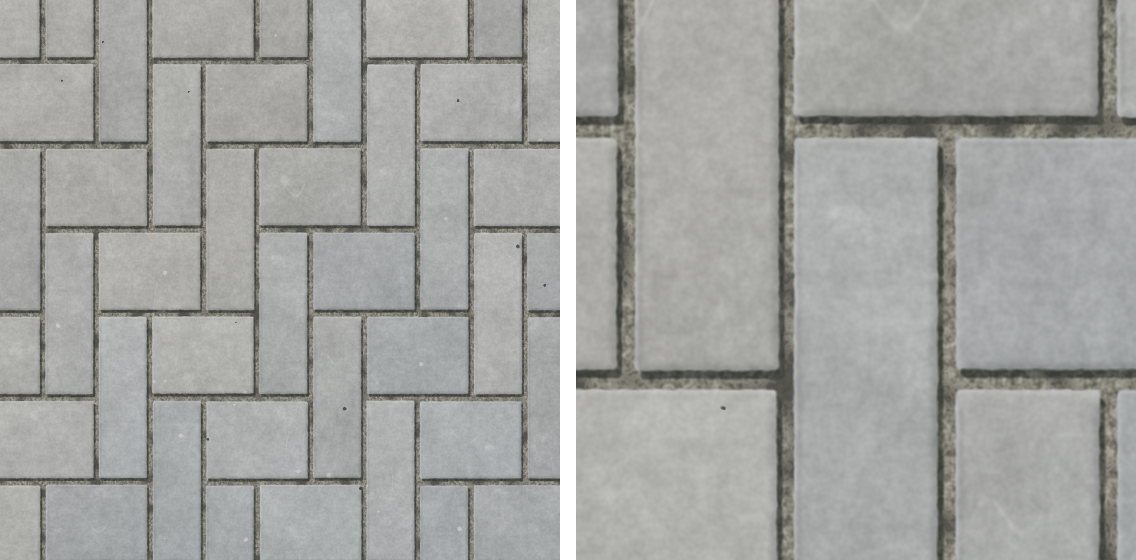
Left: the whole. Right: its middle third, enlarged.
This texture is drawn by a Shadertoy shader. Its source:

```glsl
// Weathered grey concrete pavers in a herringbone bond with sandy, shadowed joints

vec2 hash2(vec2 p) {
    vec3 q = fract(vec3(p.xyx) * vec3(0.1031, 0.1030, 0.0973));
    q += dot(q, q.yzx + 33.33);
    return fract((q.xx + q.yz) * q.zy);
}

// Gradient noise, roughly -0.7 to 0.7
float noise(vec2 p) {
    vec2 i = floor(p), f = fract(p);
    vec2 u = f * f * f * (f * (f * 6.0 - 15.0) + 10.0);
    vec4 n;
    for (int k = 0; k < 4; k++) {
        vec2 corner = vec2(k & 1, k >> 1);
        float angle = 6.2832 * hash2(i + corner + 57.0).x;
        n[k] = dot(vec2(cos(angle), sin(angle)), f - corner);
    }
    return mix(mix(n.x, n.y, u.x), mix(n.z, n.w, u.x), u.y);
}

float fbm(vec2 p) {
    float sum = 0.0, amp = 0.6;
    for (int k = 0; k < 5; k++) {
        sum += amp * noise(p);
        p = mat2(1.6, 1.2, -1.2, 1.6) * p + 7.3;
        amp *= 0.6;
    }
    return sum;
}

float roundBox(vec2 p, vec2 halfSize, float r) {
    vec2 q = abs(p) - halfSize + r;
    return length(max(q, 0.0)) + min(max(q.x, q.y), 0.0) - r;
}

// Sparse round specks, one candidate per grid square
float specks(vec2 p, float chance) {
    vec2 id = floor(p), h = hash2(id + 211.0);
    vec2 centre = 0.3 + 0.4 * hash2(id + 87.0);
    float r = 0.08 + 0.17 * h.y;
    float d = length(fract(p) - centre) + 0.1 * noise(p * 5.0);
    return step(h.x, chance) * (1.0 - smoothstep(r * 0.5, r, d));
}

void mainImage(out vec4 fragColor, in vec2 fragCoord) {
    vec2 uv = fragCoord / iResolution.xy;
    float aa = max(0.0012, 0.8 / iResolution.y);

    // Herringbone: each row shifts a four-cell cycle of left, right, lower, upper
    vec2 cellSize = vec2(0.0956, 0.1503);
    vec2 grid = (uv - vec2(0.0762, 0.7400)) / cellSize;
    vec2 cell = floor(grid);
    float part = mod(cell.x + cell.y + 1.0, 4.0);
    bool upright = part > 1.5;
    vec2 span = upright ? vec2(1, 2) : vec2(2, 1);
    vec2 brick = cell;
    if (part == 1.0) brick.x -= 1.0;
    if (part == 3.0) brick.y -= 1.0;
    vec2 size = span * cellSize;
    vec2 p = (grid - brick) * cellSize;
    vec2 rnd = hash2(brick + 31.0), rnd2 = hash2(brick + 143.0);

    // Face outline, slightly misplaced and ragged
    vec2 lo = vec2(0.0050, 0.0073), hi = size - vec2(0.0050, 0.0052);
    vec2 centre = 0.5 * (lo + hi) + 0.0016 * (rnd2 - 0.5);
    vec2 halfSize = 0.5 * (hi - lo);
    float ragged = 0.0007 * noise(uv * 70.0) + 0.0007 * noise(uv * 190.0);
    float face = roundBox(p - centre, halfSize, 0.003) + ragged;
    float shadow = roundBox(p - centre - vec2(0.0033, -0.0050), halfSize, 0.003) - ragged;

    // Sandy joint with grit and dark hollows
    float grit = noise(uv * vec2(210.0, 170.0)) + 0.6 * noise(uv * 390.0);
    float hollow = smoothstep(0.05, 0.45, noise(uv * 38.0) + 0.4 * grit);
    vec3 col = vec3(0.53, 0.52, 0.48) + 0.22 * grit;
    col = mix(col, vec3(0.27, 0.27, 0.25), 0.8 * hollow);

    // Shadow below and to the right of the face
    vec3 dark = vec3(0.25, 0.26, 0.24) + 0.10 * max(grit, -0.3);
    float depth = 0.92 - 0.3 * smoothstep(0.1, 0.5, noise(uv * 55.0 + 9.0));
    col = mix(col, dark, depth * (1.0 - smoothstep(-aa, aa, shadow)));

    // Concrete: tone per paver, cloudy stains and fine grain
    float cool = clamp(0.75 * rnd.y + 0.5 * (uv.x - uv.y), 0.0, 1.0);
    vec3 paver = mix(vec3(0.680, 0.678, 0.660), vec3(0.650, 0.665, 0.675), cool);
    vec2 q = uv + rnd * 5.0;
    paver += 0.045 * (rnd.x - 0.5);
    paver += 0.070 * fbm(q * 13.0) + 0.035 * noise(q * 75.0);
    paver += 0.035 * noise(uv * 180.0) + 0.025 * noise(uv * 330.0);
    paver += 0.05 * smoothstep(0.15, 0.6, fbm(q * 24.0 + 3.0));

    // Thin pale scuffs, chips and black pits
    float scuff = abs(noise(q * vec2(16.0, 5.0)));
    paver += 0.05 * (1.0 - smoothstep(0.0, 0.02, scuff)) * smoothstep(0.2, 0.5, noise(q * 9.0 + 4.0));
    paver = mix(paver, vec3(0.82, 0.82, 0.80), 0.7 * specks(uv * 42.0, 0.012));
    paver = mix(paver, vec3(0.22), 0.8 * specks(uv * 58.0 + 19.0, 0.005));

    // Worn rim: dulled all round, lit at the upper left
    vec2 side = (p - centre) / halfSize;
    float rim = smoothstep(-0.007, 0.0, face);
    float lit = smoothstep(0.90, 1.0, max(-side.x, side.y));
    paver += rim * (0.05 * lit - 0.08 * (1.0 - lit)) + 0.012 * side.y;
    col = mix(col, paver, 1.0 - smoothstep(-aa, aa, face));

    fragColor = vec4(clamp(col, 0.0, 1.0), 1.0);
}
```
